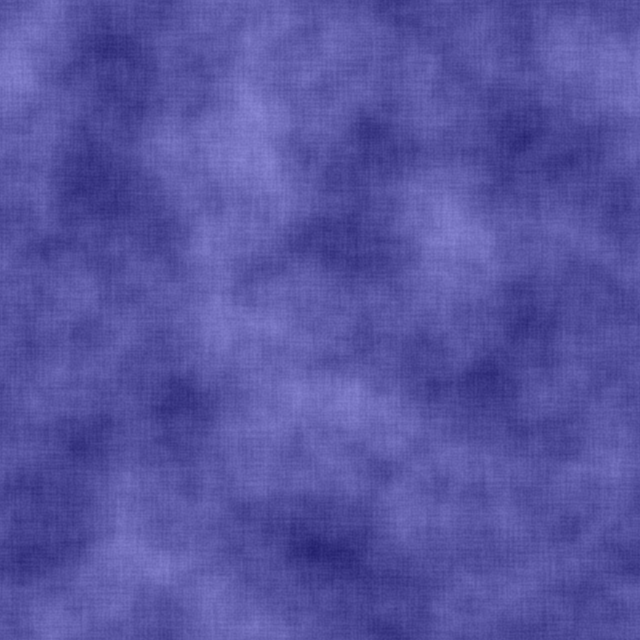
Reproduce this texture procedurally as a Shadertoy shader.

```glsl
#define BASE_COLOR vec3(0.340, 0.331, 0.631)
#define CLOUD_CELLS 4.0
#define CLOUD_OCTAVES 6
#define CLOUD_GAIN 0.6
#define CLOUD_CONTRAST 0.21
#define THREAD_COUNT 230.0
#define THREAD_REPEATS 14.0
#define THREAD_CONTRAST 0.036
#define GRAIN_CELLS 240.0
#define GRAIN_CONTRAST 0.045

// Integer hash giving a unit gradient for each lattice cell
vec2 cellGradient(vec2 cell, float seed) {
    uvec2 c = uvec2(cell);
    uint h = c.x * 1597u + c.y * 51749u + uint(seed) * 7919u;
    h = (h ^ (h >> 15)) * 73244475u;
    h = (h ^ (h >> 13)) * 73244475u;
    h ^= h >> 16;
    float angle = float(h & 65535u) / 65536.0 * 6.28319;
    return vec2(cos(angle), sin(angle));
}

float cornerValue(vec2 cell, vec2 corner, vec2 local, vec2 period, float seed) {
    return dot(cellGradient(mod(cell + corner, period), seed), local - corner);
}

// Gradient noise that wraps after a whole number of cells
float tiledNoise(vec2 uv, vec2 period, float seed) {
    vec2 p = uv * period;
    vec2 cell = floor(p);
    vec2 f = p - cell;
    vec2 w = f * f * f * (f * (f * 6.0 - 15.0) + 10.0);
    float bottom = mix(cornerValue(cell, vec2(0, 0), f, period, seed),
                       cornerValue(cell, vec2(1, 0), f, period, seed), w.x);
    float top = mix(cornerValue(cell, vec2(0, 1), f, period, seed),
                    cornerValue(cell, vec2(1, 1), f, period, seed), w.x);
    return mix(bottom, top, w.y);
}

// Soft mottling; each octave is shifted so the lattices do not line up
float clouds(vec2 uv) {
    float sum = 0.0;
    float amplitude = 1.0;
    float cells = CLOUD_CELLS;
    for (int i = 0; i < CLOUD_OCTAVES; i++) {
        vec2 shift = float(i) * vec2(0.137, 0.291);
        sum += amplitude * tiledNoise(uv + shift, vec2(cells), float(i + 3));
        amplitude *= CLOUD_GAIN;
        cells *= 2.0;
    }
    return sum;
}

// Fine broken threads running across and down
float weave(vec2 uv) {
    float across = tiledNoise(uv, vec2(THREAD_REPEATS, THREAD_COUNT), 21.0);
    float down = tiledNoise(uv, vec2(THREAD_COUNT, THREAD_REPEATS), 22.0);
    return across + down;
}

void mainImage(out vec4 fragColor, in vec2 fragCoord) {
    vec2 uv = fragCoord / iResolution.xy;
    float shade = CLOUD_CONTRAST * clouds(uv)
                + THREAD_CONTRAST * weave(uv)
                + GRAIN_CONTRAST * tiledNoise(uv, vec2(GRAIN_CELLS), 31.0);
    fragColor = vec4(clamp(BASE_COLOR + shade, 0.0, 1.0), 1.0);
}
```
